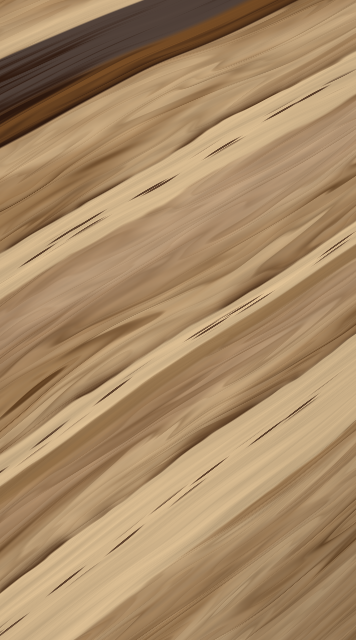
Reproduce this texture procedurally as a Shadertoy shader.

```glsl
// Figured hardwood: slanted boards of pale sapwood, swirling heartwood and one dark streak.
// Boards are strips of a fanned "across" coordinate; layered sines bend the growth rings,
// and stretched cellular noise scatters short dark flecks and mottling.

const vec3 CREAM    = vec3(0.81, 0.70, 0.54);
const vec3 TAN      = vec3(0.71, 0.58, 0.43);
const vec3 BROWN    = vec3(0.57, 0.43, 0.27);
const vec3 UMBER    = vec3(0.42, 0.27, 0.13);
const vec3 CHARCOAL = vec3(0.31, 0.25, 0.22);
const vec3 BLACK    = vec3(0.17, 0.09, 0.05);
const vec3 BLUSH    = vec3(0.68, 0.56, 0.46);

vec2 hash2(vec2 p) {
    p = vec2(dot(p, vec2(127.1, 311.7)), dot(p, vec2(269.5, 183.3)));
    return fract(sin(p) * 43758.5);
}

// Distance to the nearest cell point.
float cells(vec2 p) {
    vec2 cell = floor(p);
    float nearest = 4.0;
    for (int j = -1; j <= 1; j++)
    for (int i = -1; i <= 1; i++) {
        vec2 id = cell + vec2(i, j);
        nearest = min(nearest, length(id + hash2(id) - p));
    }
    return nearest;
}

// Folded, rotated sine layers, roughly -1 to 1.
float sines(vec2 p, int layers) {
    float sum = 0.0, amp = 0.5;
    for (int i = 0; i < layers; i++) {
        p += 0.7 * sin(p.yx * 1.2 + vec2(1.7, 0.4) * float(i));
        sum += amp * sin(p.x + sin(p.y));
        p = mat2(1.3, 1.1, -1.1, 1.3) * p + 2.3;
        amp *= 0.6;
    }
    return sum;
}

float band(float v, float lo, float hi, float soft) {
    return smoothstep(lo - soft, lo + soft, v) * (1.0 - smoothstep(hi - soft, hi + soft, v));
}

// Growth ring: slow darkening, then a crisp return to pale wood.
float ring(float field, float power) {
    float t = fract(field);
    return pow(t, power) * (1.0 - smoothstep(0.86, 1.0, t));
}

// Stain that fades upward from a sharp lower edge.
float stain(float v, float edge, float fade) {
    return exp(-max(edge - v, 0.0) / fade) * (1.0 - smoothstep(edge, edge + 0.004, v));
}

// Short dark flecks along one line of the grain.
float flecks(vec2 grain, float line, float width) {
    float d = cells(vec2(grain.x * 9.0, (grain.y + 0.03 * grain.x) * 120.0));
    return (1.0 - smoothstep(0.14, 0.32, d)) * band(grain.y, line - width, line + width, 0.004);
}

vec3 heartwood(vec2 grain, float fibre) {
    float u = grain.x, v = grain.y;
    float swirl = sines(vec2(u * 9.0, v * 55.0), 3);
    float broad = sines(vec2(u * 5.0 + 3.0, v * 30.0), 3);
    float heavy = 0.35 + 0.4 * band(v, 0.27, 0.37, 0.03) + 0.65 * band(v, 0.59, 0.71, 0.03)
                + 0.4 * band(v, 0.83, 0.93, 0.03) + 0.4 * band(v, 1.24, 1.36, 0.04);
    float patches = smoothstep(-0.5, 0.6, broad);
    float mottle = cells(vec2(u * 14.0, v * 70.0));
    vec3 col = mix(TAN, BROWN, clamp(0.32 + 0.45 * broad + 0.2 * fibre, 0.0, 1.0));
    col = mix(col, CREAM, 0.6 * smoothstep(0.1, 0.7, -broad + 0.3 * swirl));
    col = mix(col, BLUSH, 0.5 * band(v, 0.47, 0.59, 0.04) + 0.4 * band(v, 0.79, 0.85, 0.02));
    col *= 0.96 + 0.08 * mottle;
    float coarse = ring(v * 18.0 + 0.95 * swirl, 3.5);
    float fine = ring(v * 52.0 + 1.5 * swirl + 0.8 * broad, 2.0);
    col = mix(col, UMBER, 0.32 * fine * (0.5 + 0.5 * patches));
    col = mix(col, UMBER * 0.85, clamp(1.7 * coarse * heavy * (0.3 + 0.7 * patches), 0.0, 0.95));
    return col;
}

vec3 darkStreak(vec2 grain, float fibre) {
    float streak = sines(vec2(grain.x * 5.0, grain.y * 130.0), 4);
    vec3 col = mix(BLACK * 1.1, CHARCOAL, smoothstep(-0.7, 0.4, streak + 0.3 * fibre));
    vec3 rust = mix(BLACK, UMBER * 1.1, smoothstep(-0.5, 0.5, streak + 0.2));
    col = mix(col, rust, smoothstep(0.178, 0.192, grain.y));
    return mix(col, BLACK, 0.9 * stain(grain.y, 0.23, 0.009));
}

void mainImage(out vec4 fragColor, in vec2 fragCoord) {
    vec2 p = fragCoord / iResolution.y;

    // Fan the grain: its slope steepens toward the bottom.
    float u = p.x;
    float v = (1.0 - p.y + 0.43 * u) / (1.0 - 0.33 * u);
    float bend = 0.009 * sines(vec2(u * 9.0, v * 12.0), 2);
    float ragged = 0.004 * sines(vec2(u * 24.0, v * 60.0), 3);
    vec2 grain = vec2(u, v + bend);
    float edgeV = grain.y + ragged;
    float fibre = sines(vec2(u * 8.0, grain.y * 170.0), 4);

    // Boards.
    float sap = band(edgeV, 0.39, 0.468, 0.003) + band(edgeV, 0.71, 0.757, 0.002)
              + band(edgeV, 0.925, 1.095, 0.003) + 0.8 * band(edgeV, 0.07, 0.1, 0.008);
    vec3 sapwood = CREAM * (1.0 + 0.025 * fibre + 0.04 * sines(vec2(u * 4.0, v * 35.0), 3));
    vec3 col = mix(heartwood(grain, fibre), sapwood, clamp(sap, 0.0, 1.0) * 0.96);
    col = mix(col, BROWN * 0.95, 0.75 * band(grain.y, 0.757, 0.782, 0.003));

    // Broken stains where heartwood meets sapwood, and flecks in the sapwood.
    float broken = smoothstep(-0.5, 0.5, sines(vec2(u * 22.0, v * 14.0), 3));
    float seams = stain(edgeV, 0.39, 0.008) + stain(edgeV, 0.71, 0.011) + stain(edgeV, 0.925, 0.012);
    col = mix(col, mix(UMBER, BLACK, 0.55), clamp(seams * (0.25 + 0.65 * broken), 0.0, 0.9));
    float marks = flecks(grain, 0.43, 0.009) + flecks(grain, 0.735, 0.006) + flecks(grain, 0.99, 0.007);
    col = mix(col, BLACK * 1.4, clamp(marks, 0.0, 1.0) * 0.8);

    // Dark streak, fine fibre and a soft fall of light to the lower right.
    col = mix(col, darkStreak(grain, fibre), band(grain.y, 0.1, 0.23, 0.002));
    col *= 1.0 + 0.045 * fibre;
    col *= 1.0 - 0.12 * smoothstep(0.9, 1.5, v);
    fragColor = vec4(clamp(col, 0.0, 1.0), 1.0);
}
```
